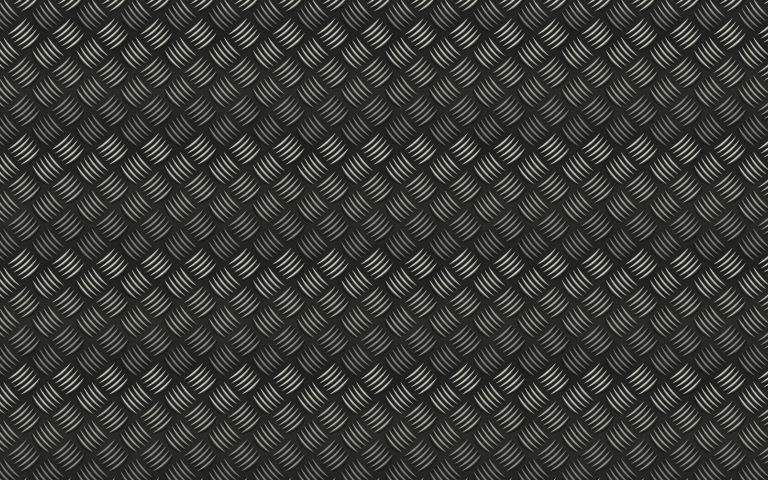
Write a WebGL 1 fragment shader that draws this texture.

```glsl
precision highp float;
uniform vec2 u_resolution;

// Lengths are fractions of the canvas height
#define CELL vec2(0.0919, 0.0798)
#define ORIGIN vec2(0.052, 0.6875)
#define BAR_PITCH 0.0104
#define BAR_REACH 0.0285
#define BODY_WIDTH 0.0031
#define GLINT_WIDTH 0.0017
#define BEND 4.2
#define FADE_ROWS 3.0
#define FADE_DEPTH 0.62
#define TOP_SHINE 0.4
#define GRAIN 0.016

const vec3 DARK_STEEL = vec3(0.098, 0.108, 0.098);
const vec3 GROUND_STEEL = vec3(0.167, 0.167, 0.154);
const vec3 BODY_STEEL = vec3(0.30, 0.30, 0.28);
const vec3 GLINT_STEEL = vec3(0.85, 0.85, 0.80);

vec2 gradientAt(vec2 corner) {
  float angle = 6.2832 * fract(sin(dot(corner, vec2(127.1, 311.7))) * 4375.85);
  return vec2(cos(angle), sin(angle));
}

float gradientNoise(vec2 p) {
  vec2 i = floor(p);
  vec2 f = p - i;
  vec2 s = f * f * f * (f * (f * 6.0 - 15.0) + 10.0);
  vec2 e = vec2(1.0, 0.0);
  float low = mix(dot(gradientAt(i), f), dot(gradientAt(i + e.xy), f - e.xy), s.x);
  float high = mix(dot(gradientAt(i + e.yx), f - e.yx),
                   dot(gradientAt(i + e.xx), f - e.xx), s.x);
  return mix(low, high, s.y);
}

// Share of a pixel-wide window at offset d covered by a line
float lineCover(float d, float halfWidth, float pixel) {
  float overlap = min(d + 0.5 * pixel, halfWidth) - max(d - 0.5 * pixel, -halfWidth);
  return clamp(overlap / pixel, 0.0, 1.0);
}

void main() {
  float pixel = 1.0 / u_resolution.y;
  vec2 p = gl_FragCoord.xy * pixel;
  vec2 grid = (p - ORIGIN) / CELL;

  // Ground, darkest around the shiniest rows
  float band = 0.5 + 0.5 * cos(6.2832 * grid.y / FADE_ROWS);
  vec3 color = mix(GROUND_STEEL, DARK_STEEL, 0.05 + 0.45 * band);

  // Two interleaved families of five-bar patches, rising and falling
  for (int k = 0; k < 2; k++) {
    float family = float(k);
    vec2 h = grid + 0.5 - 0.5 * family;
    vec2 q = (fract(h) - 0.5) * CELL;

    // Shine falls off row by row, then starts anew
    float row = floor(h.y) + 0.5 * family;
    float shine = 1.0 - FADE_DEPTH * fract(0.01 - row / FADE_ROWS);
    shine = min(shine + TOP_SHINE * smoothstep(0.965, 0.995, p.y), 1.0);

    // Bent axes along and across the bars
    float tilt = mix(0.72, -0.85, family);
    vec2 axis = vec2(cos(tilt), sin(tilt));
    float along = dot(q, axis);
    float across = dot(q, vec2(axis.y, -axis.x)) + BEND * along * along;
    float bar = clamp(floor(across / BAR_PITCH + 0.5), -2.0, 2.0);
    float d = across - bar * BAR_PITCH;
    float t = along / (BAR_REACH * (1.0 - 0.03 * abs(bar)));
    float taper = max(1.0 - t * t, 0.0);

    // Shadow, body and glint of each bar
    float shadow = lineCover(d - 0.3 * BAR_PITCH, 0.0046 * taper, pixel);
    float body = lineCover(d, BODY_WIDTH * taper, pixel);
    float glint = lineCover(d + 0.0008, GLINT_WIDTH * taper, pixel);
    color = mix(color, DARK_STEEL, 0.9 * shadow);
    color = mix(color, BODY_STEEL * (0.55 + 0.45 * shine), 0.85 * body);
    color = mix(color, GLINT_STEEL, glint * shine * (0.88 - 0.12 * t));
  }

  // Faint mottling of the metal
  color += GRAIN * (gradientNoise(p * 90.0) + gradientNoise(p * 14.0));
  gl_FragColor = vec4(clamp(color, 0.0, 1.0), 1.0);
}
```
